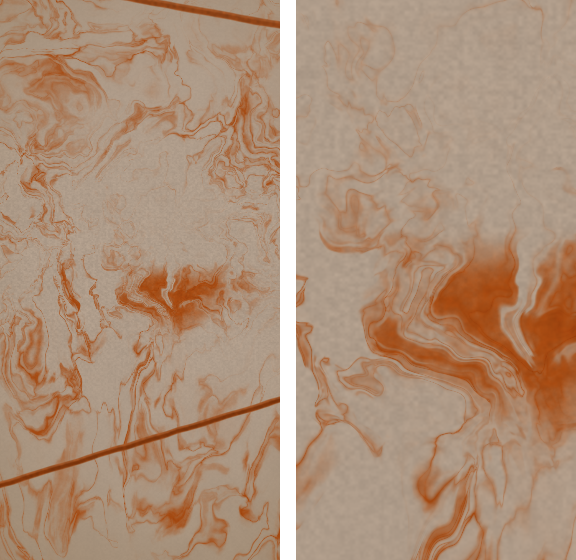
Left: the whole. Right: its middle third, enlarged.
A Shadertoy shader for this texture:

```glsl
const vec3 PAPER = vec3(0.685, 0.612, 0.542);
const vec3 PAPER_EDGE = vec3(0.635, 0.552, 0.462);
const vec3 INK = vec3(0.645, 0.290, 0.070);
const vec3 INK_DEEP = vec3(0.560, 0.190, 0.020);
const vec3 GROOVE = vec3(0.490, 0.205, 0.040);
const vec3 GROOVE_RIM = vec3(0.620, 0.330, 0.150);

const float FOCUS_Y = 1.08;       // height of the sharpest zone
const float FOCUS_RANGE = 0.75;
const float VEIN_WIDTH = 0.023;   // in noise value
const float GRAIN_CELLS = 170.0;  // grains across the canvas
const float GRAIN_DEPTH = 0.075;

// Ellipses: centre, radii
const vec4 DENSE_BAND = vec4(0.60, 0.96, 0.36, 0.13);
const vec4 DENSE_SIDE = vec4(0.32, 0.80, 0.10, 0.17);
const vec4 DENSE_STEM = vec4(0.62, 0.65, 0.13, 0.22);
const vec4 DENSE_FOOT = vec4(0.72, 0.12, 0.24, 0.12);
const vec4 DENSE_TOP = vec4(0.54, 1.68, 0.12, 0.09);
const vec4 PALE_FIELD = vec4(0.62, 1.24, 0.34, 0.15);
const vec4 PALE_UPPER = vec4(0.36, 1.58, 0.22, 0.09);

// Straight grooves: height at x = 0, slope, half width
const vec3 LOWER_GROOVE = vec3(0.268, 0.305, 0.0105);
const vec3 UPPER_GROOVE = vec3(2.090, -0.180, 0.0120);

float hash(vec2 p) {
    return fract(sin(dot(p, vec2(127.1, 311.7))) * 43758.5453);
}

float noise(vec2 p) {
    vec2 i = floor(p), f = fract(p);
    f = f * f * (3.0 - 2.0 * f);
    return mix(mix(hash(i), hash(i + vec2(1, 0)), f.x),
               mix(hash(i + vec2(0, 1)), hash(i + vec2(1, 1)), f.x), f.y);
}

float fbm(vec2 p, float gain) {
    float sum = 0.0, total = 0.0, amp = 1.0;
    for (int i = 0; i < 5; i++) {
        sum += amp * noise(p);
        total += amp;
        amp *= gain;
        p = mat2(1.6, 1.2, -1.2, 1.6) * p + 7.3;
    }
    return sum / total;
}

vec2 swirl(vec2 p, float gain) {
    return vec2(fbm(p, gain), fbm(p + 31.7, gain)) - 0.5;
}

float blob(vec2 p, vec4 e) {
    vec2 d = (p - e.xy) / e.zw;
    return exp(-dot(d, d));
}

float vein(float value, float level, float width) {
    return exp(-abs(value - level) / width);
}

// Amount of ink: folded contour veins, with pools where it is dense
float inkAmount(vec2 p, float blur) {
    float gain = mix(0.52, 0.43, blur);
    vec2 q = p + 0.05 * swirl(p * 6.0, 0.5);
    float dense = blob(q, DENSE_BAND) + 0.6 * blob(q, DENSE_SIDE)
                + 0.5 * blob(q, DENSE_STEM) + 0.8 * blob(q, DENSE_FOOT)
                + 0.5 * blob(q, DENSE_TOP);
    float pale = blob(q, PALE_FIELD) + 0.8 * blob(q, PALE_UPPER);
    float patchy = smoothstep(0.25, 0.75, fbm(p * 4.0 + 5.0, 0.5));
    float density = (0.20 + 0.75 * patchy + 0.55 * dense) * (1.0 - 0.75 * min(pale, 1.0));

    // The lower part is drawn out into upright streaks
    vec2 s = vec2(p.x, p.y - 0.4 * min(p.y - 0.8, 0.0));
    s += 0.55 * swirl(s * 3.0, gain);
    s += 0.28 * swirl(s * 6.5 + 11.0, gain);
    float broad = fbm(s * 5.0 + 2.0, gain);
    float fine = fbm(s * 8.0 + 19.0, gain);

    float width = VEIN_WIDTH * mix(0.9, 1.35, blur);
    float ink = 0.65 * vein(broad, 0.50, width)
              + 0.40 * vein(broad, 0.63, width)
              + 0.50 * vein(fine, 0.47, width);
    float pool = smoothstep(0.50, 0.58, broad) * (1.0 - smoothstep(0.60, 0.74, fine));
    ink = ink * density + 0.75 * pool * smoothstep(0.35, 1.0, dense);
    return ink * mix(0.7, 1.3, fbm(p * 45.0, 0.6));
}

vec3 carveGroove(vec3 col, vec2 p, vec3 g, float strength) {
    float wobble = 0.004 * (noise(p * 22.0) - 0.5);
    float d = (p.y - g.x - g.y * p.x + wobble) / sqrt(1.0 + g.y * g.y);
    float rim = 1.0 - smoothstep(g.z * 0.75, g.z * 1.35, abs(d));
    float core = 1.0 - smoothstep(g.z * 0.2, g.z, abs(d + g.z * 0.2));
    vec3 tone = mix(GROOVE_RIM, GROOVE, core * strength);
    tone *= 0.93 + 0.14 * noise(p * 90.0);
    return mix(col, tone, rim);
}

void mainImage(out vec4 fragColor, in vec2 fragCoord) {
    vec2 p = fragCoord / iResolution.x;
    p.y *= 2.0 * iResolution.x / iResolution.y;
    float blur = smoothstep(0.1, 1.0, abs(p.y - FOCUS_Y) / FOCUS_RANGE);

    // Paper, lit around the middle
    vec2 c = (p - vec2(0.58, 1.12)) / vec2(0.85, 1.15);
    vec3 col = mix(PAPER, PAPER_EDGE, smoothstep(0.1, 1.3, dot(c, c)));
    col *= 0.98 + 0.04 * fbm(p * 9.0, 0.5);

    // Ink stain
    float ink = inkAmount(p, blur);
    col = mix(col, INK, smoothstep(-0.12, 1.0, ink) * min(1.0, ink * 4.0));
    col = mix(col, INK_DEEP, 0.5 * smoothstep(0.9, 1.6, ink));

    // Grooves
    col = carveGroove(col, p, LOWER_GROOVE, 1.0);
    col = carveGroove(col, p, UPPER_GROOVE, 0.6);

    // Paper grain, strongest in focus
    float grain = noise(p * GRAIN_CELLS) + 0.5 * noise(p * GRAIN_CELLS * 1.9) - 0.75;
    col *= 1.0 + GRAIN_DEPTH * grain * mix(1.0, 0.3, blur);

    fragColor = vec4(col, 1.0);
}
```
